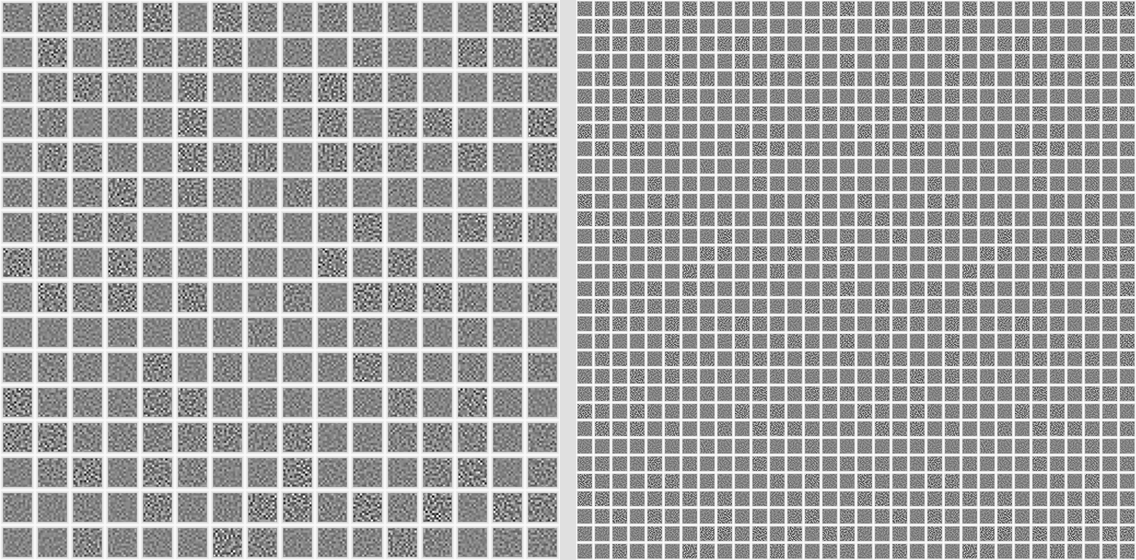
Left: one tile. Right: repeated 2 by 2.
This pattern is drawn by a Shadertoy shader. Its source:

```glsl
#define TILES 16.0          // repeats across and down
#define GRAINS 16.0         // speckles across one repeat
#define GAP 0.0875          // half width of the grout, in repeats
#define SOFTNESS 0.0225     // half width of the blurred tile edge
#define GROUT_LIGHT 0.98
#define GROUT_SHADE 0.86
#define TILE_TONE 0.515
#define CONTRAST_MIN 0.28
#define CONTRAST_MAX 0.78

float hash(vec2 p) {
    return fract(sin(dot(p, vec2(12.9898, 78.233))) * 43758.5453);
}

// Random value on a lattice that wraps at the canvas edge
float speck(vec2 p) {
    return hash(mod(p, TILES * GRAINS) + 0.5);
}

// Each speck minus its neighbours: fine, maze-like grain without blotches
float sharpSpeck(vec2 p) {
    vec2 e = vec2(1.0, 0.0);
    float around = speck(p + e.xy) + speck(p - e.xy)
                 + speck(p + e.yx) + speck(p - e.yx);
    return speck(p) - 0.25 * around;
}

float grain(vec2 p) {
    vec2 i = floor(p);
    vec2 f = smoothstep(0.0, 1.0, fract(p));
    float low = mix(sharpSpeck(i), sharpSpeck(i + vec2(1.0, 0.0)), f.x);
    float high = mix(sharpSpeck(i + vec2(0.0, 1.0)), sharpSpeck(i + 1.0), f.x);
    return mix(low, high, f.y);
}

void mainImage(out vec4 fragColor, in vec2 fragCoord) {
    vec2 p = fragCoord / iResolution.xy * TILES;
    vec2 cell = floor(p);

    // Distance to the nearest grout centre line on each axis
    vec2 d = 0.5 - abs(fract(p) - 0.5);
    float pixel = TILES / min(iResolution.x, iResolution.y);
    float soft = max(SOFTNESS, 0.5 * pixel);
    vec2 inside = smoothstep(GAP - soft, GAP + soft, d);

    // Speckled tile, with its own contrast
    float variation = hash(cell + 31.7);
    float contrast = mix(CONTRAST_MIN, CONTRAST_MAX, variation * variation);
    float tile = TILE_TONE + contrast * grain(p * GRAINS);

    // Grout, lightest along its centre
    float shade = smoothstep(0.0, GAP, min(d.x, d.y));
    float grout = mix(GROUT_LIGHT, GROUT_SHADE, shade);

    float tone = mix(grout, tile, inside.x * inside.y);
    fragColor = vec4(vec3(clamp(tone, 0.0, 1.0)), 1.0);
}
```
